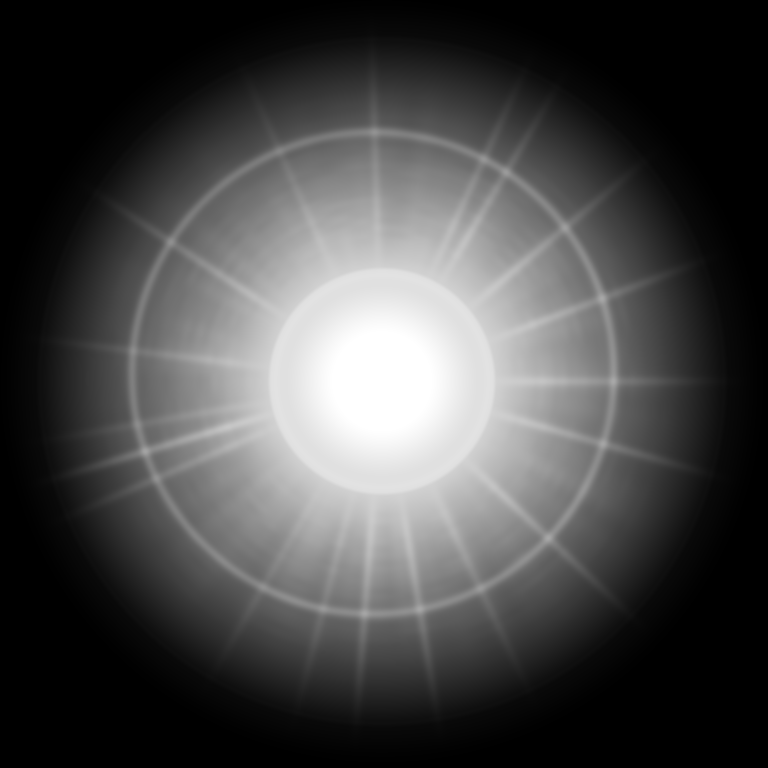
Reproduce this background procedurally as a WebGL 2 fragment shader.

```glsl
#version 300 es
precision highp float;
// A white glowing core inside a soft halo, crossed by thin rays and a pale ring.

uniform vec2 u_resolution;
out vec4 fragColor;

const float TAU = 6.2831853;

// Centres and radii, in units of the canvas
const vec2 CORE_CENTER = vec2(0.4974, 0.5035);
const vec2 RING_CENTER = vec2(0.4857, 0.5143);
const float CORE_RADIUS = 0.147;
const float RING_RADIUS = 0.3138;
const float RING_WIDTH = 0.0065;
const float HALO_RADIUS = 0.448;

// Light levels
const float HALO_LEVEL = 0.82;
const float HALO_SLOPE = 2.58;
const float CORE_LEVEL = 0.865;
const float RING_LEVEL = 0.13;
const float RAY_WIDTH = 0.0065;
const float STREAK_LEVEL = 0.085;
const float GRAIN_LEVEL = 0.022;

// Ray direction in degrees, then ray strength
const int RAY_COUNT = 19;
const vec2 RAYS[RAY_COUNT] = vec2[](
  vec2(0.0, 0.07), vec2(20.6, 0.09), vec2(40.0, 0.08), vec2(59.3, 0.08),
  vec2(65.4, 0.07), vec2(91.7, 0.06), vec2(114.0, 0.04), vec2(146.6, 0.09),
  vec2(173.0, 0.06), vec2(190.0, 0.05), vec2(196.5, 0.14), vec2(203.3, 0.08),
  vec2(240.0, 0.04), vec2(255.5, 0.05), vec2(265.7, 0.09), vec2(279.4, 0.09),
  vec2(295.4, 0.05), vec2(316.7, 0.09), vec2(344.2, 0.10));

float hash(vec2 p) {
  vec3 q = fract(p.xyx * 0.1031);
  q += dot(q, q.yzx + 33.33);
  return fract((q.x + q.y) * q.z);
}

// Value noise that wraps around the circle; turn runs from 0 to 1
float polarNoise(float turn, float radial, float cells) {
  vec2 p = vec2(turn * cells, radial);
  vec2 i = floor(p);
  vec2 f = smoothstep(0.0, 1.0, p - i);
  float x0 = mod(i.x, cells);
  float x1 = mod(i.x + 1.0, cells);
  float low = mix(hash(vec2(x0, i.y)), hash(vec2(x1, i.y)), f.x);
  float high = mix(hash(vec2(x0, i.y + 1.0)), hash(vec2(x1, i.y + 1.0)), f.x);
  return mix(low, high, f.y);
}

float bell(float x, float width) {
  return exp(-x * x / (width * width));
}

// Sum of the thin beams leaving the core
float rayLight(vec2 p) {
  float light = 0.0;
  for (int i = 0; i < RAY_COUNT; i++) {
    float a = radians(RAYS[i].x);
    vec2 dir = vec2(cos(a), sin(a));
    float side = dir.x * p.y - dir.y * p.x;
    light += RAYS[i].y * bell(side, RAY_WIDTH) * step(0.0, dot(p, dir));
  }
  return light;
}

void main() {
  vec2 uv = (gl_FragCoord.xy - 0.5 * u_resolution) / min(u_resolution.x, u_resolution.y) + 0.5;
  vec2 p = uv - CORE_CENTER;
  float r = length(p);
  float turn = fract(atan(p.y, p.x) / TAU + 1.0);

  // Halo falling evenly outward, with a faint edge and a dim outer fringe
  float inHalo = 1.0 - smoothstep(HALO_RADIUS - 0.004, HALO_RADIUS + 0.004, r);
  float slope = max(HALO_LEVEL - HALO_SLOPE * (r - CORE_RADIUS), 0.06);
  float fringe = 0.04 * (1.0 - smoothstep(HALO_RADIUS - 0.01, 0.505, r));
  float light = mix(fringe, slope, inHalo);

  // Soft angular streaks and fine concentric grain
  float streaks = 0.6 * polarNoise(turn, r * 5.0, 38.0) + 0.4 * polarNoise(turn, r * 8.0, 90.0) - 0.5;
  float streakFade = smoothstep(0.13, 0.22, r) * (1.0 - smoothstep(0.27, 0.43, r));
  float grain = polarNoise(turn, r * 110.0, 48.0) - 0.5;
  light += STREAK_LEVEL * streaks * streakFade + GRAIN_LEVEL * grain * streakFade;

  // Thin rays fading toward the rim
  float rayFade = smoothstep(0.13, 0.23, r) * (1.0 - smoothstep(0.30, 0.49, r));
  light += rayLight(p) * rayFade;

  // Pale ring, slightly off centre
  float ringDist = length(uv - RING_CENTER) - RING_RADIUS;
  light += RING_LEVEL * bell(ringDist, RING_WIDTH);

  // Bright core disc with a faint rim
  float glow = 1.0 - smoothstep(0.045, 0.142, r);
  float rim = 0.02 * bell(r - CORE_RADIUS + 0.008, 0.008);
  float core = CORE_LEVEL + 0.15 * glow + rim;
  light = mix(light, core, 1.0 - smoothstep(CORE_RADIUS - 0.003, CORE_RADIUS + 0.003, r));

  fragColor = vec4(vec3(clamp(light, 0.0, 1.0)), 1.0);
}
```
